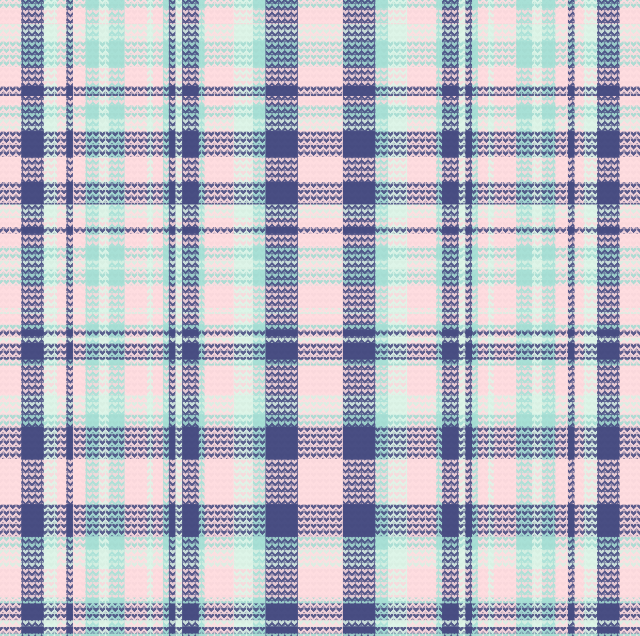
Write a Shadertoy shader that draws this pattern.

```glsl
const vec2 CLOTH = vec2(768.0, 762.0);   // threads across and down
const vec2 PIVOT = vec2(384.5, 185.0);   // mirror axes of the sett
const vec2 KNOTS = vec2(100.0, 99.0);    // weave motifs across and down

const vec3 PINK = vec3(1.0, 0.866, 0.88);
const vec3 NAVY = vec3(0.285, 0.305, 0.515);
const vec3 MINT = vec3(0.66, 0.88, 0.84);
const vec3 PALE = vec3(0.87, 0.96, 0.91);

// Sett: where each stripe starts, counted outward from the pivot, and its dye
const int STRIPES = 31;
const float START[STRIPES] = float[STRIPES](
    27.0, 66.0, 81.0, 104.0, 139.0, 146.0, 166.0, 174.0, 182.0, 189.0, 201.0,
    208.0, 235.0, 254.0, 266.0, 282.0, 297.0, 305.0, 316.0, 332.0, 359.0,
    389.0, 420.0, 435.0, 451.0, 462.0, 474.0, 497.0, 528.0, 548.0, 567.0);
const int DYE[STRIPES] = int[STRIPES](
    1, 2, 3, 0, 2, 1, 3, 1, 2, 0, 3,
    0, 2, 3, 2, 0, 1, 0, 3, 1, 0,
    1, 3, 2, 0, 1, 0, 2, 3, 0, 2);

vec3 dyeColor(int dye) {
    return dye == 0 ? PINK : dye == 1 ? NAVY : dye == 2 ? MINT : PALE;
}

// Thread colour at a distance from the mirror axis
vec3 settColor(float dist, float blur) {
    vec3 color = PINK;
    for (int i = 0; i < STRIPES; i++) {
        color = mix(color, dyeColor(DYE[i]), smoothstep(-blur, blur, dist - START[i]));
    }
    return color;
}

// Coverage of a line of given half width
float line(float dist, float halfWidth, float blur) {
    return 1.0 - smoothstep(-blur, blur, abs(dist) - halfWidth);
}

// Chevron twill crossed by a thin bar: 1 where the upright thread is on top
float weave(vec2 knot, float blur) {
    vec2 cell = fract(knot) - 0.5;
    float chevron = fract(cell.y + abs(cell.x)) - 0.5;
    float spine = line(cell.x, 0.06, blur);
    float bar = line(cell.y, 0.06, blur);
    return max(line(chevron, 0.22, blur), max(spine, bar));
}

void mainImage(out vec4 fragColor, in vec2 fragCoord) {
    vec2 uv = fragCoord / iResolution.xy;
    vec2 dist = abs(uv * CLOTH - PIVOT);
    vec2 blur = 0.6 * CLOTH / iResolution.xy;

    // Upright and level threads
    vec3 warp = settColor(dist.x, blur.x);
    vec3 weft = settColor(dist.y, blur.y);

    // Interlacing, with a faint relief on plain areas
    float over = weave(uv * KNOTS, 0.6 * KNOTS.x / iResolution.x);
    vec3 color = mix(weft, warp, mix(0.12, 0.92, over));
    color *= 1.0 - 0.02 * (1.0 - over);

    fragColor = vec4(color, 1.0);
}
```
